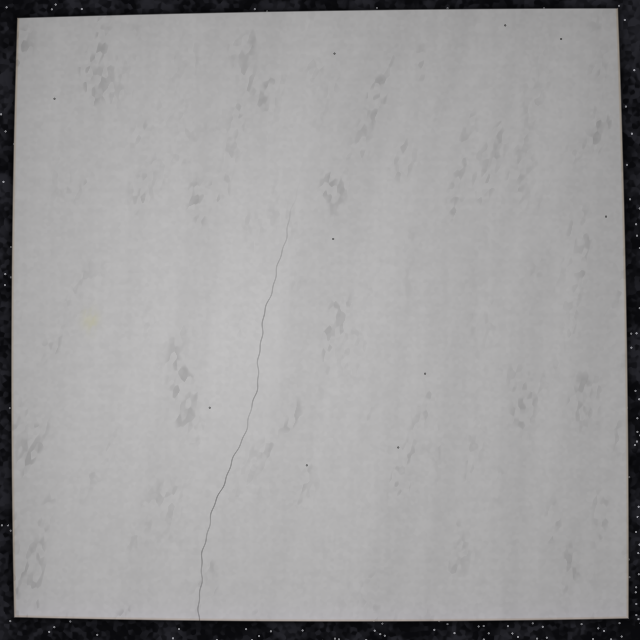
Write a WebGL 1 fragment shader that draws this texture.

```glsl
precision highp float;
// A pale grey stone slab with leaning streaks and a hairline crack, on a dusty black ground.
uniform vec2 u_resolution;

#define STONE_LIGHT 0.74
#define STONE_FALLOFF 0.20
#define EDGE_SHADE 0.035
#define LEAN 0.17
#define STREAK_DEPTH 0.020
#define BLOTCH_DEPTH 0.055
#define GRAIN_DEPTH 0.030
#define CRACK_DEPTH 0.20
#define CRACK_WIDTH 0.0011
#define EDGE_SOFT 0.0016
#define GROUND_DARK vec3(0.040, 0.040, 0.050)
#define GROUND_LIGHT vec3(0.145, 0.145, 0.165)

float hash(vec2 p) {
  return fract(sin(dot(p, vec2(127.1, 311.7))) * 43758.5453);
}

// Cellular noise: x = blended cell value, y = nearest distance, z = nearest cell value
vec3 cells(vec2 p) {
  vec2 base = floor(p);
  float sum = 0.0, weights = 0.0, nearest = 9.0, id = 0.0;
  for (int j = -1; j <= 1; j++) {
    for (int i = -1; i <= 1; i++) {
      vec2 cell = base + vec2(float(i), float(j));
      vec2 site = cell + vec2(hash(cell), hash(cell + 57.3));
      float d = distance(p, site);
      float value = hash(cell + 19.7);
      float w = exp(-6.0 * d * d);
      sum += w * value;
      weights += w;
      if (d < nearest) { nearest = d; id = value; }
    }
  }
  return vec3(sum / weights, nearest, id);
}

// Scattered round dots; only cells valued above rarity carry one
float dots(vec2 p, float rarity, float radius) {
  vec3 c = cells(p);
  return step(rarity, c.z) * (1.0 - smoothstep(radius * 0.4, radius, c.y));
}

// Inward distances to the left, right, bottom and top of the bowed slab
vec4 slabSides(vec2 uv) {
  vec2 bow = 4.0 * uv * (1.0 - uv);
  float left = mix(0.023, 0.028, uv.y) - 0.0075 * bow.y;
  float right = mix(0.982, 0.965, uv.y) + 0.0055 * bow.y;
  float bottom = mix(0.036, 0.034, uv.x) - 0.006 * bow.x;
  float top = mix(0.971, 0.987, uv.x) + 0.004 * bow.x;
  return vec4(uv.x - left, right - uv.x, uv.y - bottom, top - uv.y);
}

float crack(vec2 uv, float pixel) {
  float bend = 0.012 * sin(16.0 * (uv.y - 0.27)) * (1.0 - smoothstep(0.4, 0.6, uv.y));
  float jitter = 0.0016 * sin(uv.y * 83.0) + 0.0009 * sin(uv.y * 211.0 + 1.0);
  float d = abs(uv.x - 0.295 - 0.24 * uv.y - bend - jitter);
  float width = max(CRACK_WIDTH, 0.7 * pixel);
  float strength = 0.4 + 0.6 * cells(vec2(3.0, uv.y * 28.0)).x;
  strength *= 1.0 - smoothstep(0.48, 0.75, uv.y);
  return strength * (1.0 - smoothstep(0.3 * width, 1.7 * width, d));
}

vec3 stone(vec2 uv, vec4 sides, float pixel) {
  // Broad light, fading towards the rim
  float r = length((uv - vec2(0.36, 0.46)) * vec2(1.0, 0.95));
  float tone = STONE_LIGHT - STONE_FALLOFF * pow(r, 1.2);
  tone -= EDGE_SHADE * (exp(-sides.x / 0.05) + 0.6 * exp(-sides.w / 0.07));

  // Leaning streaks from layered sines, broken up by long cells
  float s = uv.x - LEAN * uv.y + 0.008 * sin(uv.y * 7.0 + uv.x * 5.0);
  float waves = 0.5 * sin(s * 31.0 + 1.0) + 0.3 * sin(s * 67.0 + 2.0 * uv.y) + 0.2 * sin(s * 139.0);
  float veil = cells(vec2(s * 22.0, uv.y * 3.0)).x;
  float band = smoothstep(0.0, 1.1, 0.5 * waves + veil);
  tone -= STREAK_DEPTH * (band - 0.45) * (0.6 + 0.6 * uv.x);

  // Small ragged blotches that gather in the streaks
  float patches = cells(vec2(s * 34.0, uv.y * 15.0) + 8.0).x;
  float flecks = cells(vec2(s * 150.0, uv.y * 85.0)).x;
  float blotch = smoothstep(0.55, 0.9, patches) * smoothstep(0.45, 0.9, flecks);
  tone -= BLOTCH_DEPTH * blotch * (0.3 + band);

  // Fine grain and a faint woven finish
  float grain = 0.6 * cells(uv * 190.0).x + 0.4 * cells(uv * vec2(60.0, 90.0)).x;
  float weave = sin(uv.x * 420.0 + 2.0 * veil) + sin(uv.y * 390.0 + 2.0 * patches);
  tone += GRAIN_DEPTH * (grain - 0.5) + 0.0015 * weave;

  // Crack and rare pores
  tone -= CRACK_DEPTH * crack(uv, pixel);
  tone -= 0.28 * dots(uv * 30.0, 0.985, 0.075);

  vec3 color = tone * vec3(1.0, 0.995, 0.996);
  vec2 stain = (uv - vec2(0.141, 0.5)) / vec2(0.012, 0.018);
  color -= vec3(0.0, 0.005, 0.09) * exp(-dot(stain, stain)) * flecks;

  // Cool sheen along the bottom, warm worn arris on the sides
  color += vec3(0.030, 0.025, 0.040) * exp(-max(sides.z, 0.0) / 0.018);
  float rim = min(min(sides.x, sides.y), sides.z);
  return color - vec3(0.03, 0.06, 0.10) * (1.0 - smoothstep(0.001, 0.005, rim));
}

vec3 ground(vec2 uv) {
  float mottle = 0.5 * cells(uv * 28.0).x + 0.5 * cells(uv * 150.0).x;
  vec3 color = mix(GROUND_DARK, GROUND_LIGHT, smoothstep(0.25, 0.85, mottle));
  float rarity = 0.95 - 0.13 * uv.x * (1.0 - uv.y);
  return color + 0.45 * dots(uv * 110.0, rarity, 0.28);
}

void main() {
  vec2 uv = gl_FragCoord.xy / u_resolution;
  float pixel = 1.0 / min(u_resolution.x, u_resolution.y);
  vec4 sides = slabSides(uv);
  float inside = min(min(sides.x, sides.y), min(sides.z, sides.w));
  float soft = max(EDGE_SOFT, 0.75 * pixel);
  float shadow = 1.0 - 0.6 * exp(-max(-inside, 0.0) / 0.005);
  vec3 color = mix(ground(uv) * shadow, stone(uv, sides, pixel), smoothstep(-soft, soft, inside));
  gl_FragColor = vec4(color, 1.0);
}
```
